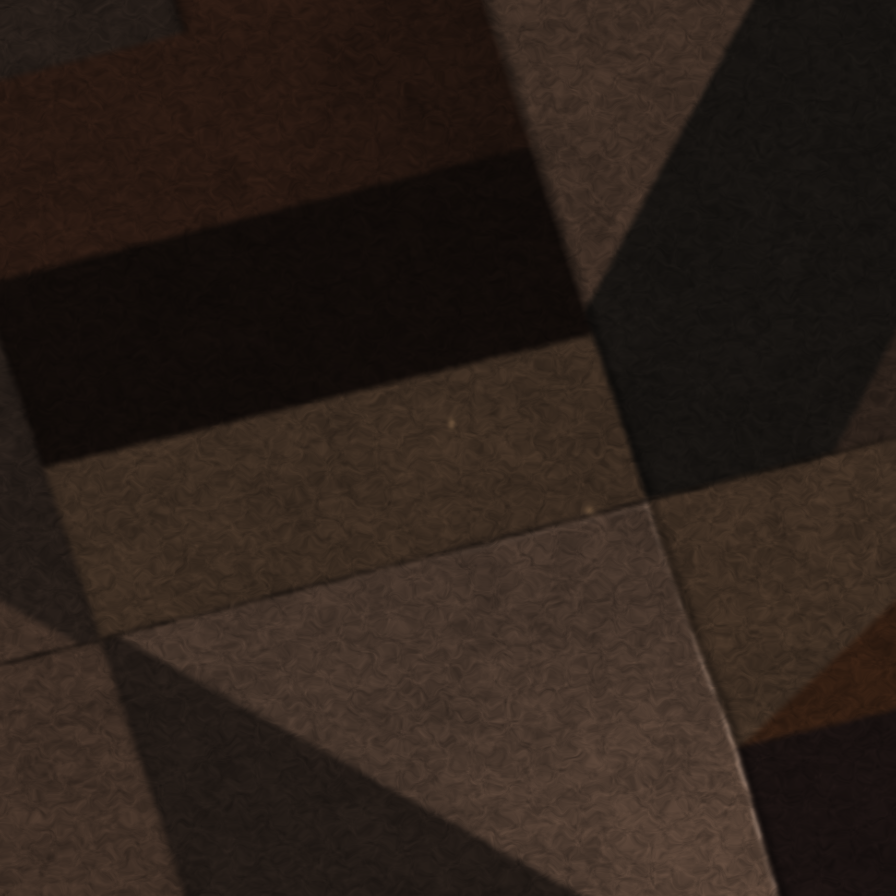
Reproduce this texture procedurally as a WebGL 2 fragment shader.

```glsl
#version 300 es
precision highp float;
// Dim patchwork of slanted felt panels, split into cells by three long seams.
// Signed line distances choose each panel's colour; fine warped noise adds
// the matted fibres, and thin broken lines along the seams add grooves and rims.

#define EDGE_SOFT 0.0060
#define FIBRE_SCALE 150.0
#define FIBRE_DEPTH 0.50
#define GRAIN_SCALE 230.0
#define GRAIN_DEPTH 0.13
#define MOTTLE_SCALE 24.0
#define MOTTLE_DEPTH 0.20
#define GROOVE_WIDTH 0.0036
#define RIM_WIDTH 0.0034

uniform vec2 u_resolution;
out vec4 fragColor;

const vec3 BLACK = vec3(0.066, 0.044, 0.034);
const vec3 RUST = vec3(0.152, 0.092, 0.065);
const vec3 SLATE = vec3(0.144, 0.112, 0.094);
const vec3 TAN = vec3(0.230, 0.173, 0.130);
const vec3 PALE = vec3(0.280, 0.215, 0.176);
const vec3 CLAY = vec3(0.243, 0.182, 0.146);
const vec3 PINE = vec3(0.088, 0.076, 0.066);
const vec3 PLUM = vec3(0.098, 0.068, 0.063);
const vec3 COPPER = vec3(0.196, 0.116, 0.070);

float hash(vec2 p) {
  vec3 q = fract(vec3(p.xyx) * 0.1031);
  q += dot(q, q.yzx + 33.33);
  return fract((q.x + q.y) * q.z);
}

float noise(vec2 p) {
  vec2 i = floor(p), f = fract(p);
  f = f * f * (3.0 - 2.0 * f);
  return mix(mix(hash(i), hash(i + vec2(1, 0)), f.x),
             mix(hash(i + vec2(0, 1)), hash(i + vec2(1, 1)), f.x), f.y);
}

float fbm(vec2 p) {
  float sum = 0.0, amp = 0.5;
  for (int i = 0; i < 4; i++) {
    sum += amp * noise(p);
    p = mat2(1.6, 1.2, -1.2, 1.6) * p + 7.3;
    amp *= 0.5;
  }
  return sum;
}

// Signed distance to the line a-b, positive on the left when facing b.
float side(vec2 p, vec2 a, vec2 b) {
  vec2 d = normalize(b - a), q = p - a;
  return d.x * q.y - d.y * q.x;
}

float cover(float d) { return smoothstep(-EDGE_SOFT, EDGE_SOFT, d); }

float line(float d, float width) { return exp(-d * d / (width * width)); }

void main() {
  vec2 uv = gl_FragCoord.xy / u_resolution;
  vec2 wobble = vec2(noise(uv * 90.0), noise(uv * 90.0 + 31.0)) - 0.5;
  vec2 p = uv + 0.0015 * wobble;

  // Long seams; the right one bows slightly outward near the bottom
  float across = side(p, vec2(0.0, 0.258), vec2(1.0, 0.512));
  float bow = 0.008 * line(uv.y - 0.16, 0.12);
  float rightSeam = side(p, vec2(0.868, 0.0), vec2(0.539, 1.0)) + bow;
  float leftSeam = side(p, vec2(0.208, 0.0), vec2(0.0, 0.622));
  float above = cover(across), leftOfRight = cover(rightSeam);

  // Upper middle cell: stacked bands
  vec3 bands = mix(TAN, BLACK, cover(side(p, vec2(0.046, 0.477), vec2(0.658, 0.626))));
  vec3 rust = RUST * mix(1.05, 0.76, smoothstep(0.25, 0.62, uv.x));
  bands = mix(bands, rust, cover(side(p, vec2(0.0, 0.6875), vec2(0.592, 0.837))));
  float notch = side(p, vec2(0.208, 0.96), vec2(0.195, 1.0));
  vec3 cap = mix(RUST * 1.1, SLATE, cover(notch)) * (1.0 - 0.35 * line(notch, 0.008));
  bands = mix(bands, cap, cover(side(p, vec2(0.0, 0.911), vec2(0.352, 1.0))));
  vec3 leftCell = mix(CLAY, SLATE, cover(side(p, vec2(0.0, 0.329), vec2(0.085, 0.283))));
  bands = mix(bands, leftCell, cover(leftSeam));

  // Upper right cell: dark slanted strip
  vec3 strip = mix(CLAY, PINE, cover(-side(p, vec2(0.664, 0.674), vec2(0.840, 1.0))));
  strip = mix(strip, CLAY * 0.70, cover(-side(p, vec2(0.935, 0.503), vec2(1.0, 0.629))));

  // Lower middle cell: dark wedge under a diagonal
  float light = smoothstep(0.4, 0.0, uv.y) * smoothstep(0.35, 0.85, uv.x);
  vec3 wedge = PALE * (0.94 + 0.24 * light);
  wedge = mix(SLATE * 0.93, wedge, cover(side(p, vec2(0.135, 0.288), vec2(0.651, 0.0))));
  wedge = mix(wedge, CLAY, cover(leftSeam));

  // Lower right cell: copper sliver over plum
  vec3 corner = mix(COPPER, TAN * 1.05, cover(side(p, vec2(0.827, 0.167), vec2(1.0, 0.329))));
  corner = mix(PLUM, corner, cover(side(p, vec2(0.827, 0.167), vec2(1.0, 0.208))));

  vec3 color = mix(mix(corner, wedge, leftOfRight), mix(strip, bands, leftOfRight), above);

  // Matted fibres, fine grain and broad mottling
  vec2 curl = vec2(noise(uv * 75.0), noise(uv * 75.0 + 19.0)) - 0.5;
  float fibre = fbm(uv * FIBRE_SCALE * vec2(0.75, 1.15) + 2.2 * curl) - 0.47;
  float grain = noise(uv * GRAIN_SCALE + 3.0 * curl) - 0.5;
  float mottle = fbm(uv * MOTTLE_SCALE) - 0.47;
  color *= 1.0 + FIBRE_DEPTH * fibre + GRAIN_DEPTH * grain + MOTTLE_DEPTH * mottle;

  // Soft grooves, then broken rims that catch light
  float worn = smoothstep(0.15, 0.85, noise(uv * 55.0));
  float groove = line(across, GROOVE_WIDTH) * mix(0.22, 0.40, worn);
  groove = max(groove, line(rightSeam + 0.004, GROOVE_WIDTH * 1.7) * 0.28);
  groove = max(groove, line(leftSeam, GROOVE_WIDTH * 2.0) * 0.12);
  color *= 1.0 - groove;
  float rim = line(rightSeam - 0.003, RIM_WIDTH) * (1.0 - above) * mix(0.22, 0.06, smoothstep(0.0, 0.40, uv.y));
  rim += line(across + 0.006, RIM_WIDTH) * leftOfRight * 0.035 * smoothstep(0.2, 0.7, uv.x);
  color += rim * (0.35 + worn) * vec3(1.0, 0.88, 0.80);

  // Two stray flecks
  float flecks = line(length((uv - vec2(0.504, 0.527)) * vec2(1.2, 0.8)), 0.005);
  flecks += line(length(uv - vec2(0.658, 0.430)), 0.005);
  color += flecks * vec3(0.16, 0.125, 0.085);

  fragColor = vec4(color, 1.0);
}
```
